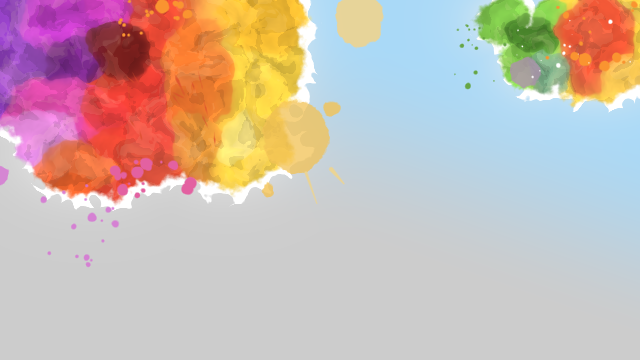
Reproduce this background procedurally as a WebGL 1 fragment shader.

```glsl
precision highp float;
uniform vec2 u_resolution;
vec2 p, warped;
vec3 col, pigment;

vec2 hash2(vec2 s) {
  s = vec2(dot(s, vec2(127.1, 311.7)), dot(s, vec2(269.5, 183.3)));
  return fract(sin(s) * 43758.5);
}
float corner(vec2 i, vec2 f, vec2 o) { return dot(hash2(i + o) * 2.0 - 1.0, f - o); }
float gradientNoise(vec2 s) {
  vec2 i = floor(s), f = fract(s), u = f * f * (3.0 - 2.0 * f);
  return mix(mix(corner(i, f, vec2(0, 0)), corner(i, f, vec2(1, 0)), u.x),
             mix(corner(i, f, vec2(0, 1)), corner(i, f, vec2(1, 1)), u.x), u.y);
}
float fbm(vec2 s) {
  float sum = 0.0, amp = 0.6;
  for (int i = 0; i < 4; i++) {
    sum += amp * gradientNoise(s);
    s = mat2(1.6, 1.2, -1.2, 1.6) * s + 7.3;
    amp *= 0.5;
  }
  return sum;
}

// Ellipses hold centre in xy and radii in zw
float ellipse(vec2 s, vec4 e) { return (length((s - e.xy) / e.zw) - 1.0) * min(e.z, e.w); }
float fill(float d) { return clamp(0.5 - 0.7 * d * u_resolution.y, 0.0, 1.0); }
float blot(vec4 e) { return fill(ellipse(p, e) + 0.025 * fbm(p * 26.0 + e.xy)); }
void paint(vec3 ink, float mask) { col = mix(col, ink, mask); }

// Silhouette of both paint clouds
float cloud(vec2 s) {
  float d = ellipse(s, vec4(0.36, 0.85, 0.42, 0.36));
  d = min(d, ellipse(s, vec4(0.0, 0.87, 0.3, 0.23)));
  d = min(d, ellipse(s, vec4(0.25, 0.58, 0.19, 0.13)));
  d = min(d, ellipse(s, vec4(0.63, 0.61, 0.18, 0.14)));
  d = min(d, ellipse(s, vec4(0.69, 0.88, 0.16, 0.26)));
  d = min(d, ellipse(s, vec4(1.4, 0.94, 0.08, 0.07)));
  d = min(d, ellipse(s, vec4(1.5, 0.84, 0.11, 0.1)));
  return min(d, ellipse(s, vec4(1.66, 0.89, 0.2, 0.17)));
}

// Translucent pigment with an uneven rim
void wash(vec4 e, vec3 ink) {
  float d = length((warped - e.xy) / e.zw) + 0.5 * gradientNoise(warped * 11.0 + e.xy * 17.0);
  pigment = mix(pigment, ink, 0.45 * (2.0 - smoothstep(0.6, 1.2, d) - smoothstep(0.94, 1.02, d)));
}

// Scattered drops; stretch above one turns them into streaks
float drops(vec4 area, float size, float stretch) {
  float mask = 0.0, wobble = 0.004 * gradientNoise(p * 60.0);
  for (int i = 0; i < 16; i++) {
    vec2 h = hash2(area.xy * 31.0 + float(i)), k = hash2(h * 57.0 + 3.0);
    vec2 v = p - area.xy - (h * 2.0 - 1.0) * area.zw;
    float a = 1.5 + 1.2 * k.x;
    v = mat2(cos(a), -sin(a), sin(a), cos(a)) * v / vec2(stretch, 1.0);
    mask = max(mask, fill(length(v) - size * (0.2 + 0.8 * k.y * k.y * k.y) + wobble));
  }
  return mask;
}

float streak(vec2 a, vec2 b, float w) {
  float t = clamp(dot(p - a, b - a) / dot(b - a, b - a), 0.0, 1.0);
  return fill(length(p - mix(a, b, t)) - w * (0.3 + 0.7 * t));
}

void mixPigment() {
  warped = p + 0.08 * vec2(fbm(p * 7.0), fbm(p * 7.0 + 19.0));
  pigment = mix(vec3(0.9, 0.28, 0.2), vec3(0.97, 0.82, 0.27), smoothstep(0.45, 0.66, warped.x));
  // Large cloud, violet through red to yellow
  wash(vec4(0.02, 0.82, 0.25, 0.3), vec3(0.54, 0.25, 0.83));
  wash(vec4(0.22, 0.96, 0.16, 0.12), vec3(0.79, 0.24, 0.8));
  wash(vec4(0.17, 0.69, 0.16, 0.12), vec3(0.91, 0.3, 0.66));
  wash(vec4(0.1, 0.59, 0.13, 0.09), vec3(0.87, 0.55, 0.86));
  wash(vec4(0.2, 0.83, 0.08, 0.05), vec3(0.48, 0.16, 0.55));
  wash(vec4(0.34, 0.86, 0.08, 0.07), vec3(0.42, 0.1, 0.1));
  wash(vec4(0.39, 0.7, 0.16, 0.11), vec3(0.91, 0.24, 0.2));
  wash(vec4(0.2, 0.52, 0.13, 0.07), vec3(0.93, 0.4, 0.17));
  wash(vec4(0.54, 0.79, 0.09, 0.16), vec3(0.95, 0.48, 0.18));
  wash(vec4(0.72, 0.96, 0.14, 0.11), vec3(0.96, 0.73, 0.19));
  wash(vec4(0.55, 0.6, 0.08, 0.09), vec3(0.88, 0.58, 0.22));
  wash(vec4(0.66, 0.62, 0.05, 0.08), vec3(0.96, 0.89, 0.48));
  // Small cloud, green through red to amber
  wash(vec4(1.42, 0.88, 0.16, 0.2), vec3(0.48, 0.83, 0.32));
  wash(vec4(1.49, 0.9, 0.06, 0.06), vec3(0.27, 0.5, 0.16));
  wash(vec4(1.53, 0.79, 0.07, 0.07), vec3(0.46, 0.65, 0.54));
  wash(vec4(1.66, 0.88, 0.11, 0.14), vec3(0.91, 0.28, 0.2));
  wash(vec4(1.76, 0.77, 0.07, 0.08), vec3(0.96, 0.76, 0.28));
  // Crisp overlapping water marks, alternately light and dark
  for (float i = 0.0; i < 4.0; i++) {
    float mark = smoothstep(0.05, 0.07, fbm(warped * (6.0 + 3.0 * i) + 9.0 * i));
    pigment = mix(pigment, vec3(1.0, 0.9, 0.75) * mod(i + 1.0, 2.0), 0.09 * mark);
  }
  pigment *= 1.04 + 0.25 * fbm(warped * 16.0);
}

void main() {
  p = gl_FragCoord.xy / u_resolution.y;
  // Grey to sky backdrop with a pale halo
  col = mix(vec3(0.8), vec3(0.66, 0.85, 0.97), smoothstep(0.66, 1.28, p.y + 0.35 * p.x));
  paint(vec3(0.93), 0.4 * exp(-max(cloud(p), 0.0) * 18.0));
  // White spiky rim under the paint
  float ragged = 0.06 * fbm(p * 13.0);
  float rim = cloud(p - vec2(0.018, -0.01)) + ragged + 0.1 * abs(gradientNoise(p * 19.0)) - 0.022;
  paint(vec3(1.0), fill(rim));
  mixPigment();
  paint(pigment, 1.0 - smoothstep(-0.014, 0.006, cloud(p) + ragged + 0.03 * fbm(p * 30.0)));
  // Amber blots and flung streaks
  vec3 amber = vec3(0.95, 0.76, 0.33), cream = vec3(0.92, 0.83, 0.58);
  paint(amber, 0.75 * blot(vec4(0.82, 0.62, 0.09, 0.1)));
  paint(amber, 0.8 * blot(vec4(0.92, 0.7, 0.02, 0.02)));
  paint(amber, 0.8 * blot(vec4(0.75, 0.475, 0.014, 0.02)));
  paint(cream, 0.95 * blot(vec4(1.0, 0.945, 0.065, 0.075)));
  paint(cream, streak(vec2(0.88, 0.435), vec2(0.85, 0.52), 0.004));
  paint(cream, streak(vec2(0.955, 0.49), vec2(0.92, 0.53), 0.006));
  // Scattered spatter
  vec3 orchid = vec3(0.84, 0.45, 0.83), orange = vec3(0.98, 0.58, 0.19);
  paint(orchid, 0.85 * drops(vec4(0.22, 0.38, 0.11, 0.12), 0.019, 1.0));
  paint(orchid, 0.8 * blot(vec4(0.0, 0.515, 0.025, 0.028)));
  paint(vec3(0.89, 0.38, 0.63), drops(vec4(0.42, 0.5, 0.12, 0.06), 0.017, 1.0));
  paint(vec3(0.86, 0.3, 0.17), 0.8 * drops(vec4(0.5, 0.66, 0.16, 0.13), 0.005, 7.0));
  paint(orange, drops(vec4(0.43, 0.95, 0.1, 0.05), 0.022, 1.0));
  paint(vec3(0.4, 0.65, 0.27), drops(vec4(1.33, 0.87, 0.08, 0.12), 0.013, 1.0));
  paint(vec3(0.68, 0.57, 0.68), 0.8 * blot(vec4(1.46, 0.8, 0.04, 0.04)));
  paint(orange, drops(vec4(1.65, 0.91, 0.13, 0.1), 0.018, 1.0));
  paint(vec3(1.0), drops(vec4(1.6, 0.88, 0.17, 0.1), 0.006, 1.0));
  gl_FragColor = vec4(col, 1.0);
}
```
